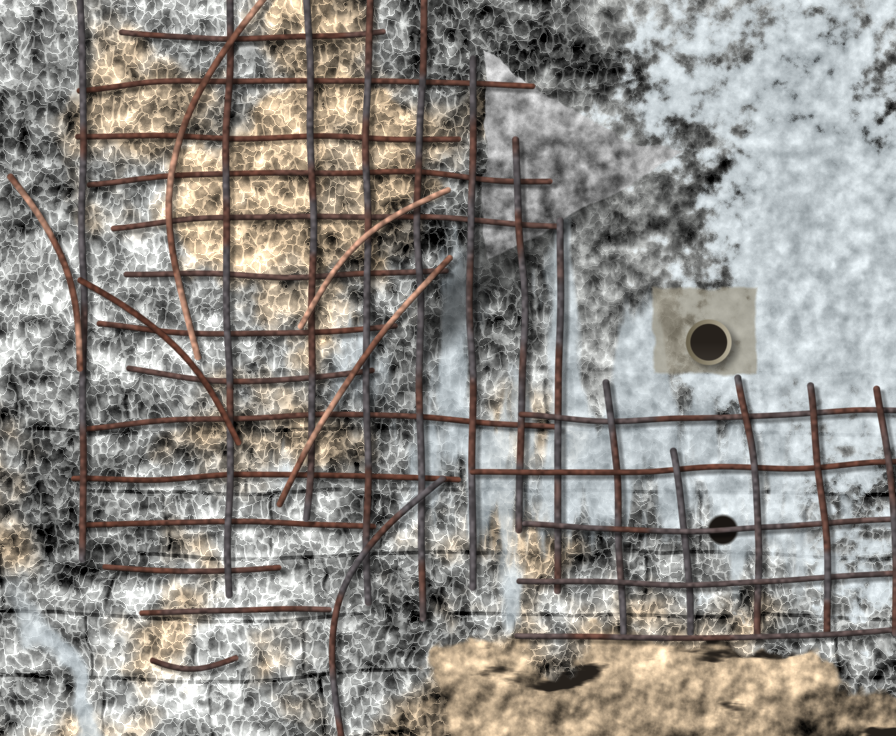
Write a Shadertoy shader that draws this texture.

```glsl
#define GRAIN_SCALE 62.0
#define GRAIN_CONTRAST 0.95
#define BAR_RADIUS 0.0047
#define SHADOW vec2(0.007, -0.006)
#define STEEL vec3(0.37, 0.35, 0.36)
#define RUST vec3(0.40, 0.25, 0.20)
#define PALE_RUST vec3(0.76, 0.58, 0.49)
#define COOL vec3(0.965, 1.0, 1.015)
#define WARM vec3(1.13, 1.0, 0.83)
#define PLASTER vec3(0.79, 0.83, 0.85)
#define CAVITY vec3(0.15, 0.13, 0.11)

vec3 col;
float px;

float hash(vec2 p) {
  vec3 q = fract(p.xyx * 0.1031);
  q += dot(q, q.yzx + 33.33);
  return fract((q.x + q.y) * q.z);
}

float noise(vec2 p) {
  vec2 i = floor(p), f = fract(p);
  f = f * f * (3.0 - 2.0 * f);
  return mix(mix(hash(i), hash(i + vec2(1, 0)), f.x),
    mix(hash(i + vec2(0, 1)), hash(i + 1.0), f.x), f.y);
}

// Fractal noise centred on zero
float fbm(vec2 p) {
  float sum = -0.5, amp = 0.52;
  for (int i = 0; i < 5; i++) {
    sum += amp * noise(p);
    p = mat2(1.6, 1.2, -1.2, 1.6) * p + 7.3;
    amp *= 0.5;
  }
  return sum;
}

// Gap between the two nearest stones
float stoneGap(vec2 p) {
  float near = 9.0, next = 9.0;
  for (int i = 0; i < 9; i++) {
    vec2 c = floor(p) + vec2(i % 3 - 1, i / 3 - 1);
    float d = length(c + vec2(hash(c), hash(c + 41.0)) - p);
    next = min(next, max(near, d));
    near = min(near, d);
  }
  return next - near;
}

float blob(vec2 p, float x, float y, float w, float h) {
  return 1.0 - length((p - vec2(x, y)) / vec2(w, h));
}

void paint(vec3 c, float d, float soft) {
  col = mix(col, c, smoothstep(soft, -soft, d));
}

void concrete(vec2 p) {
  float broad = fbm(p * 3.2 + 4.0), mid = fbm(p * 12.0), fine = fbm(p * GRAIN_SCALE);
  float relief = fbm(p * 24.0) - fbm(p * 24.0 + vec2(-0.11, 0.16));
  float even = smoothstep(-0.35, 0.5, blob(p, 1.08, 0.8, 0.38, 0.48) + mid);

  // Dark stones in pale mortar
  float mortar = smoothstep(0.3, 0.03, stoneGap(p * 70.0 + 2.5 * vec2(mid, fine)));
  float tone = 0.53 + 0.6 * broad + 0.65 * mid + GRAIN_CONTRAST * fine + 0.9 * relief;
  tone += (mortar - 0.3) * 0.25 * (1.0 - 0.75 * even);
  tone -= 0.1 * smoothstep(0.0, 0.5, blob(p, 0.77, 0.9, 0.24, 0.3) + mid);

  // Masonry seams
  vec2 block = (p + 0.035 * vec2(mid, broad)) / vec2(0.145, 0.083);
  block.x += hash(vec2(floor(block.y)));
  vec2 joint = abs(fract(block) - 0.5) - vec2(0.47, 0.455);
  float seam = smoothstep(0.0, 0.03, max(joint.x, joint.y));
  tone -= 0.27 * seam * smoothstep(0.55, 0.42, p.y) * smoothstep(-0.25, 0.02, broad + mid);

  // Warm recess and ochre patches
  float recess = smoothstep(0.1, 0.45, blob(p, 0.43, 0.75, 0.19, 0.24) + mid * 1.6);
  float ochre = smoothstep(0.05, 0.25, fbm(p * 7.0 + 31.0)) * (1.0 - even);
  col = tone * mix(COOL, WARM, min(0.65 * recess + 0.75 * ochre + 0.15, 1.0));

  // Plaster, drips and lime streak
  float plaster = smoothstep(0.0, 0.2, 0.35 * blob(p, 1.12, 0.75, 0.24, 0.42) + broad + 0.6 * fine);
  float drips = smoothstep(0.0, 0.2, fbm(p * vec2(26, 6)) + 0.3 * blob(p, 0.87, 0.43, 0.3, 0.18));
  float lime = smoothstep(0.026, 0.008, abs(p.x - 0.135 + 0.5 * p.y + 0.08 * mid));
  lime *= smoothstep(0.24, 0.12, p.y);
  col = mix(col, PLASTER + 0.35 * fine + 0.3 * relief, 0.83 * max(plaster, max(drips, lime)));

  // Broken ledge along the foot
  float ledge = max(p.y - 0.1, 0.6 - p.x) - 0.2 * mid;
  vec3 rock = (0.55 + 0.8 * mid + 0.5 * fine + 1.5 * relief) * WARM;
  paint(mix(CAVITY, rock, smoothstep(-0.17, -0.07, fbm(p * vec2(9, 26)))), ledge, 0.01);

  // Boulder
  vec2 q = p - vec2(0.755, 0.785) + 0.035 * fbm(p * 14.0);
  float d = max(abs(q.y) + 0.55 * q.x - 0.09, -q.x - 0.1);
  paint(col * 0.5, d + 0.4 * q.y + 0.02, 0.015);
  paint(vec3(0.57 + 0.8 * q.y + 0.9 * fine), d, 0.002);
}

void pipe(vec2 q) {
  vec2 niche = abs(q - vec2(-0.005, 0.015)) - vec2(0.07, 0.058);
  paint(col * 0.35 + vec3(0.39, 0.37, 0.32), max(niche.x, niche.y) + 0.01 * fbm(q * 40.0), 0.003);
  paint(col * 0.6, length(q - SHADOW) - 0.032, 0.008);
  paint(vec3(0.56, 0.53, 0.45) + 5.0 * q.x, length(q) - 0.031, px);
  paint(CAVITY + 2.5 * max(-q.y, 0.0), length(q) - 0.025, px);
  paint(CAVITY * 0.7, length(q - vec2(0.019, -0.255)) - 0.02, 0.003);
}

// Offset from a bowed bar: x across it, y past its ends
vec2 barSpace(vec2 p, vec2 a, vec2 b, float bow) {
  float len = distance(a, b);
  vec2 dir = (b - a) / len;
  float along = dot(p - a, dir), h = clamp(along / len, 0.0, 1.0);
  float slope = bow * 3.14 / len * cos(3.14 * h);
  float side = dot(p - a, vec2(-dir.y, dir.x)) - bow * sin(3.14 * h);
  side -= 0.008 * noise(vec2(along * 9.0, a.x * 91.0 + a.y * 57.0)) - 0.004;
  return vec2(side / sqrt(1.0 + slope * slope), along - h * len);
}

void bar(vec2 p, vec2 a, vec2 b, float bow, vec3 metal) {
  vec2 q = barSpace(p, a, b, bow), dir = normalize(b - a);
  float r = BAR_RADIUS * (1.0 - 0.18 * abs(dir.x)), across = clamp(q.x / r, -1.0, 1.0);
  paint(col * 0.6, length(barSpace(p - SHADOW, a, b, bow)) - r, 0.003);
  float light = 1.0 + 0.4 * across * dot(dir, vec2(0.8, 0.6)) - 0.35 * across * across;
  vec3 skin = mix(metal, RUST, 0.75 * smoothstep(0.45, 0.75, noise(p * 17.0 + a * 9.0)));
  paint(skin * light * (0.72 + 0.5 * noise(p * 190.0)), length(q) - r, px);
}

void mainImage(out vec4 fragColor, in vec2 fragCoord) {
  px = 1.0 / iResolution.y;
  vec2 p = fragCoord * px;
  concrete(p);
  pipe(p - vec2(0.963, 0.535));
  // Left mat: rusty rows, then uprights
  for (int i = 0; i < 14; i++) {
    float k = float(i), a = hash(vec2(k, 3)), b = hash(vec2(k, 8)), y = 0.94 - 0.066 * k + 0.025 * a;
    float end = mix(0.48, 0.77, b) - 0.2 * smoothstep(8.0, 11.0, k);
    bar(p, vec2(0.1 + 0.12 * a * a, y), vec2(end, y), 0.035 * b - 0.018, mix(RUST, STEEL, 0.6 * a));
  }
  for (int i = 0; i < 8; i++) {
    float k = float(i), a = hash(vec2(k, 17)), x = 0.11 + 0.65 * pow(k / 7.0, 0.6);
    bar(p, vec2(x, 1.03 - 0.11 * max(k - 4.0, 0.0)), vec2(x, 0.13 + 0.17 * a), 0.02 * a - 0.01, STEEL);
  }
  // Right mat
  for (int i = 0; i < 5; i++) {
    float k = float(i), a = hash(vec2(k, 29)), y = 0.435 - 0.075 * k, x = 0.82 + 0.093 * k;
    bar(p, vec2(0.63 + 0.1 * a, y), vec2(1.24, y + 0.01), -0.012 * a, mix(RUST, STEEL, a));
    bar(p, vec2(x, 0.37 + 0.14 * a), vec2(x + 0.025, 0.14), 0.008, STEEL);
  }
  // Loose bars bent out of the wall
  bar(p, vec2(0.37, 1.02), vec2(0.27, 0.515), -0.085, PALE_RUST);
  bar(p, vec2(0.015, 0.76), vec2(0.11, 0.5), 0.03, PALE_RUST);
  bar(p, vec2(0.11, 0.62), vec2(0.325, 0.4), 0.03, RUST);
  bar(p, vec2(0.61, 0.74), vec2(0.41, 0.555), -0.03, PALE_RUST);
  bar(p, vec2(0.61, 0.65), vec2(0.38, 0.315), -0.02, PALE_RUST);
  bar(p, vec2(0.6, 0.35), vec2(0.465, 0.0), -0.07, STEEL);
  fragColor = vec4(clamp(col, 0.0, 1.0), 1.0);
}
```
